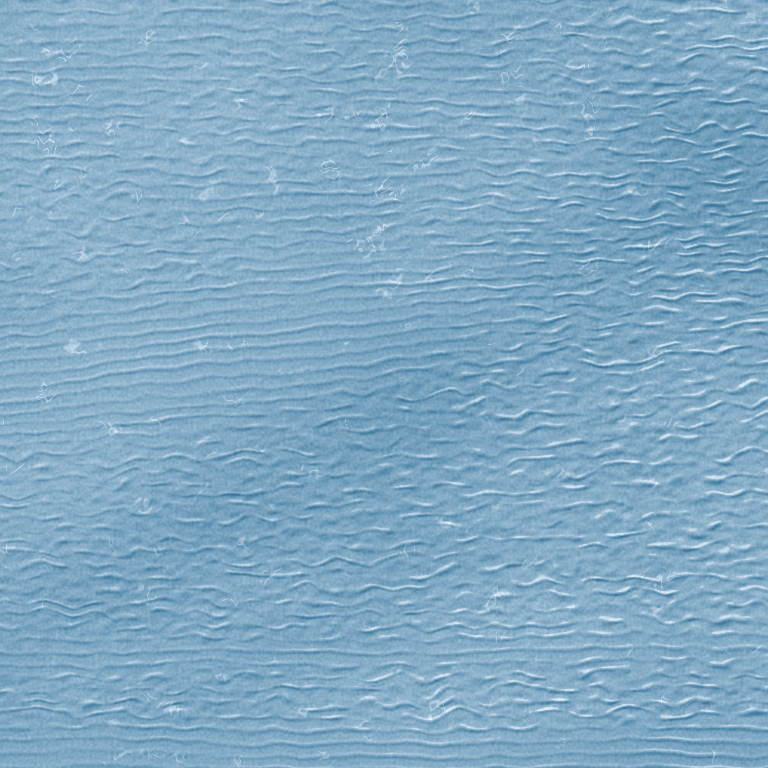
Write a Shadertoy shader that draws this texture.

```glsl
// Wind-rippled blue water seen from above: long tilted wave lines that break up
// into short choppy wavelets. A height field of warped stripes and noise is lit
// from the top by finite differences, then tinted and flecked with foam.

vec2 hash2(vec2 cell) {
    vec3 q = fract(cell.xyx * vec3(.1031, .1030, .0973));
    q += dot(q, q.yzx + 33.33);
    return fract((q.xx + q.yz) * q.zy) * 2. - 1.;
}

// Gradient noise, roughly -0.6 to 0.6
float noise(vec2 p) {
    vec2 i = floor(p), f = p - i;
    vec2 u = f * f * f * (f * (f * 6. - 15.) + 10.);
    float a = dot(hash2(i), f);
    float b = dot(hash2(i + vec2(1, 0)), f - vec2(1, 0));
    float c = dot(hash2(i + vec2(0, 1)), f - vec2(0, 1));
    float d = dot(hash2(i + 1.), f - 1.);
    return mix(mix(a, b, u.x), mix(c, d, u.x), u.y);
}

float bell(float x, float width) {
    x /= width;
    return exp(-x * x);
}

// 0 where the wave lines run unbroken, 1 where they are choppy
float choppiness(vec2 p) {
    float calm = bell(p.y - .50 - .15 * p.x, .085) * (1. - smoothstep(.45, .8, p.x));
    calm += 1. - smoothstep(.03, .08, p.y);
    calm += .7 * bell(p.y - .14 - .02 * p.x, .02);
    calm += .3 * smoothstep(.6, .75, p.y) * (1. - smoothstep(.5, .9, p.x));
    return clamp(1. - calm + .6 * noise(p * vec2(4, 10) + 11.), 0., 1.);
}

float waterHeight(vec2 p, float chop) {
    // Stripes that tilt upward in the middle of the canvas and drift slowly
    float level = p.y - .11 * (p.x - .3) * bell(p.y - .53, .2);
    level += .014 * noise(p * vec2(3, 6)) + .006 * noise(p * vec2(9, 16) + 5.);
    float phase = 59. * level + .35 * noise(p * vec2(24, 18) + 3.);
    phase += 1.1 * chop * noise(p * vec2(26, 34) + 19.);
    float crest = pow(.5 + .5 * cos(6.28318 * phase), 3.);

    // Long lines swell gently, choppy ones are cut into short pieces
    float swell = .8 + 1.1 * noise(p * vec2(6, 26) + 41.);
    float pieces = 1.1 * smoothstep(-.25, .2, noise(p * vec2(27, 58) + 7.));

    // Short wavelets, skewed two ways, fill the gaps between the stripes
    vec2 skewed = vec2(p.x, p.y + .15 * p.x);
    float wavelets = noise(skewed * vec2(38, 82) + 23.);
    wavelets += .7 * noise(vec2(p.x, p.y - .3 * p.x) * vec2(52, 94) + 61.);
    return crest * mix(swell, pieces, chop) + (.15 + 1.25 * chop) * wavelets;
}

// Thin curly white threads gathered in upright streaks near the top
float foam(vec2 p) {
    vec2 bent = p * vec2(44, 54) + 1.5 * noise(p * 60. + 9.);
    float thread = 1. - smoothstep(.02, .08, abs(noise(bent)));
    float streak = smoothstep(.1, .28, noise(p * vec2(9, 2.6) + 31.));
    float gaps = smoothstep(.02, .2, noise(p * vec2(45, 34) + 57.));
    float strays = .8 * smoothstep(.25, .4, noise(p * vec2(24, 30) + 83.));
    return thread * max(streak * gaps * (.2 + .8 * smoothstep(.4, .75, p.y)), strays);
}

void mainImage(out vec4 fragColor, in vec2 fragCoord) {
    vec2 p = fragCoord / iResolution.xy;
    float chop = choppiness(p);

    // Light from the top left: upper flanks shine, lower flanks fall dark
    vec2 toLight = vec2(-.0007, .0015);
    float slope = waterHeight(p - toLight, chop) - waterHeight(p + toLight, chop);
    float rough = smoothstep(.1, 1., p.x - .5 * (p.y - .5));
    slope *= mix(.85, 1.1, rough);

    // Broad tone: pale upper left, darker diagonal sweep
    float tone = .515 + .1 * (.5 - p.x) + .2 * noise(p * 2.6 + 2.);
    tone += .12 * noise(p * vec2(5, 9) + 14.);
    tone -= .17 * bell(p.y - .34 - .6 * (p.x - .3), .14);
    tone -= .08 * bell(p.y, .1);

    // Ripple shading, glints, foam and fine grain
    tone += slope > 0. ? .3 * slope : .5 * slope;
    tone += mix(.15, .4, rough) * smoothstep(.45, .95, slope);
    tone += .55 * foam(p);
    tone += .28 * noise(p * 250.) + .1 * noise(p * 110. + 70.);

    vec3 deepBlue = vec3(.33, .54, .67), paleBlue = vec3(.71, .81, .885);
    vec3 color = mix(deepBlue, paleBlue, clamp(tone, -.2, 1.6));
    fragColor = vec4(clamp(color, 0., 1.), 1);
}
```
